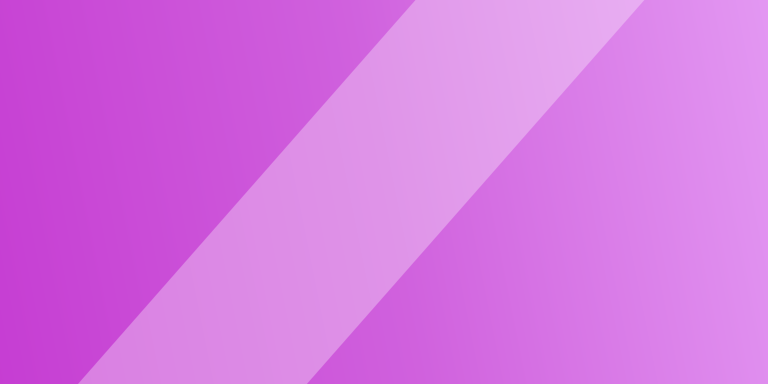
Write a Shadertoy shader that draws this background.

```glsl
// A magenta-to-lilac gradient crossed by one slanted translucent band.
// The gradient runs through three stops along a tilted axis; the band is
// a soft-edged distance test around a diagonal line, blended with white.

#define GRADIENT_AXIS vec2(1.0, 0.2)
#define DEEP_MAGENTA vec3(0.775, 0.240, 0.825)
#define MID_ORCHID vec3(0.815, 0.380, 0.868)
#define PALE_LILAC vec3(0.890, 0.595, 0.950)
#define BAND_CENTER 0.501
#define BAND_HALF_WIDTH 0.298
#define BAND_LEAN 0.879
#define BAND_OPACITY 0.32

// Three-stop colour ramp, t in 0..1
vec3 ramp(float t) {
    vec3 lower = mix(DEEP_MAGENTA, MID_ORCHID, clamp(t * 2.0, 0.0, 1.0));
    return mix(lower, PALE_LILAC, clamp(t * 2.0 - 1.0, 0.0, 1.0));
}

// Signed distance to the slanted band, negative inside
float bandDistance(vec2 p) {
    float across = abs(p.x - BAND_CENTER - BAND_LEAN * p.y);
    return (across - BAND_HALF_WIDTH) / length(vec2(1.0, BAND_LEAN));
}

void mainImage(out vec4 fragColor, in vec2 fragCoord) {
    // Canvas units: height is 1, width is the aspect ratio
    vec2 p = fragCoord / iResolution.y;
    vec2 canvas = vec2(iResolution.x / iResolution.y, 1.0);
    float pixel = 1.0 / iResolution.y;

    // Background gradient from lower left to upper right
    float t = dot(p, GRADIENT_AXIS) / dot(canvas, GRADIENT_AXIS);
    vec3 color = ramp(t);

    // Translucent white band with a one-pixel soft edge
    float coverage = 1.0 - smoothstep(-0.7 * pixel, 0.7 * pixel, bandDistance(p));
    color = mix(color, vec3(1.0), BAND_OPACITY * coverage);

    fragColor = vec4(color, 1.0);
}
```
